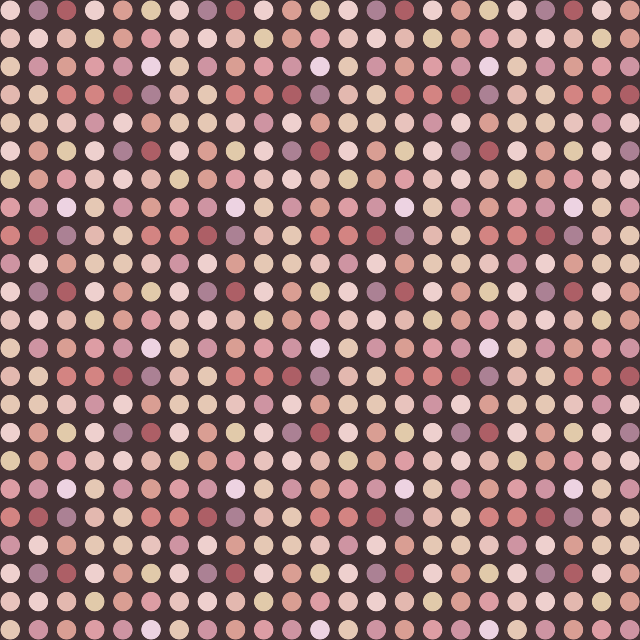
Reproduce this pattern procedurally as a three.js fragment shader.

```glsl
varying vec2 vUv;

const float DOTS = 23.0;          // dots across and down
const float PITCH = 0.044;        // distance between dot centres
const float RADIUS = 0.0152;
const vec2 TILE = vec2(6.0, 5.0); // columns and rows of the colour block
const float BLOCK_SHIFT = 3.0;    // columns each lower block slides by

const vec3 GROUND = vec3(0.270, 0.200, 0.212);
const vec3 SHELL = vec3(0.933, 0.816, 0.808);
const vec3 MAUVE = vec3(0.671, 0.506, 0.580);
const vec3 WINE = vec3(0.678, 0.373, 0.400);
const vec3 PEACH = vec3(0.851, 0.620, 0.576);
const vec3 STRAW = vec3(0.882, 0.792, 0.667);
const vec3 BLUSH = vec3(0.910, 0.765, 0.741);
const vec3 ROSE = vec3(0.890, 0.722, 0.686);
const vec3 PINK = vec3(0.867, 0.616, 0.643);
const vec3 CREAM = vec3(0.898, 0.784, 0.706);
const vec3 ORCHID = vec3(0.808, 0.580, 0.635);
const vec3 LILAC = vec3(0.929, 0.827, 0.886);
const vec3 CORAL = vec3(0.827, 0.518, 0.510);

vec3 pick(float i, vec3 a, vec3 b, vec3 c, vec3 d, vec3 e, vec3 f) {
  if (i < 0.5) return a;
  if (i < 1.5) return b;
  if (i < 2.5) return c;
  if (i < 3.5) return d;
  if (i < 4.5) return e;
  return f;
}

// Colour of a dot; cells count rightwards and downwards from the top left
vec3 dotColor(vec2 cell) {
  float block = floor((cell.y + 0.5) / TILE.y);
  float row = cell.y - block * TILE.y;
  float col = floor(mod(cell.x + block * BLOCK_SHIFT + 0.5, TILE.x));
  if (row < 0.5) return pick(col, SHELL, MAUVE, WINE, SHELL, PEACH, STRAW);
  if (row < 1.5) return pick(col, BLUSH, SHELL, ROSE, STRAW, PEACH, PINK);
  if (row < 2.5) return pick(col, CREAM, ORCHID, PEACH, PINK, ORCHID, LILAC);
  if (row < 3.5) return pick(col, ROSE, CREAM, CORAL, CORAL, WINE, MAUVE);
  return pick(col, CREAM, CREAM, BLUSH, ORCHID, SHELL, PEACH);
}

void main() {
  // Grid centred on the canvas, with rows running downwards
  vec2 grid = vec2(vUv.x - 0.5, 0.5 - vUv.y) / PITCH + 0.5 * DOTS;
  vec2 cell = floor(grid);
  float dist = length(fract(grid) - 0.5) * PITCH - RADIUS;

  // Antialiased disc over the ground
  float edge = 0.5 * max(fwidth(vUv.x), fwidth(vUv.y));
  float cover = 1.0 - smoothstep(-edge, edge, dist);
  gl_FragColor = vec4(mix(GROUND, dotColor(cell), cover), 1.0);
}
```
